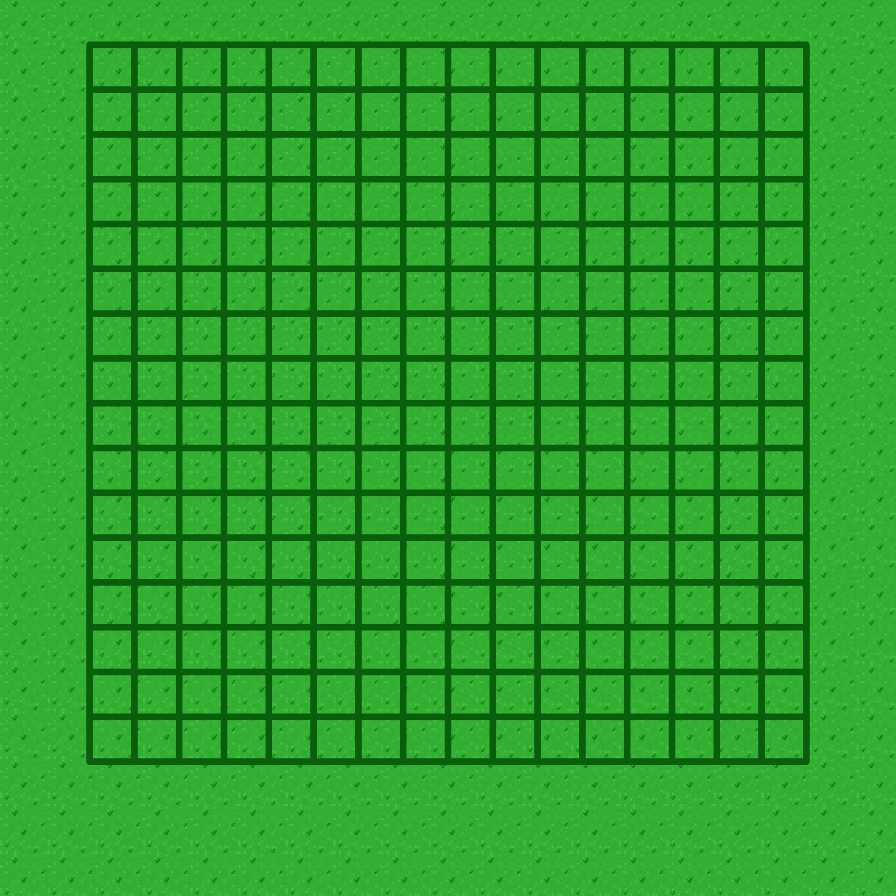
Give the GLSL for this pattern, as a WebGL 1 fragment shader.

```glsl
precision highp float;

uniform vec2 u_resolution;

float hash(vec2 p) {
  vec3 q = fract(vec3(p.xyx) * 0.1031);
  q += dot(q, q.yzx + 33.33);
  return fract((q.x + q.y) * q.z);
}

float segment(vec2 p, vec2 a, vec2 b) {
  vec2 ab = b - a;
  return length(p - a - ab * clamp(dot(p - a, ab) / dot(ab, ab), 0.0, 1.0));
}

// Three short blades leaning to the right
float tuft(vec2 p) {
  float d = segment(p, vec2(-0.1, -0.5), vec2(-0.55, 0.1));
  d = min(d, segment(p, vec2(-0.1, -0.5), vec2(0.2, 0.4)));
  return min(d, segment(p, vec2(0.1, -0.45), vec2(0.65, 0.55))) - 0.12;
}

vec3 grass(vec2 uv, float pixel) {
  const float tileSize = 0.0531;
  vec2 tile = uv / tileSize;

  // Faint mottling and sparse pale specks
  vec2 grain = tile * 17.0;
  vec2 id = mod(floor(grain), 17.0);
  float speck = 1.0 - smoothstep(0.15, 0.65, length(fract(grain) - 0.5));
  vec3 color = vec3(0.20, 0.69, 0.20) + (hash(id + 5.0) - 0.5) * 0.025;
  color += vec3(0.07, 0.06, 0.07) * speck * step(0.9, hash(id + 41.0));

  // Staggered tufts, wrapped across tile edges
  for (int i = 0; i < 5; i++) {
    float n = float(i);
    vec2 jitter = vec2(hash(vec2(n, 3.0)), hash(vec2(n, 8.0))) - 0.5;
    vec2 center = vec2(0.12 + n * 0.4, 0.1 + n * 0.2) + jitter * 0.1;
    vec2 offset = (fract(tile - center + 0.5) - 0.5) * tileSize;
    float size = mix(0.0034, 0.0047, mod(n, 2.0));
    float d = tuft(offset / size) * size;
    float cover = 1.0 - smoothstep(-0.5 * pixel, 0.5 * pixel, d);
    color = mix(color, vec3(0.07, 0.45, 0.07), cover * 0.9);
  }
  return color;
}

// Distance to the lines of a 16 by 16 board, rounded at the outer corners
float boardLines(vec2 uv) {
  vec2 cell = (uv - vec2(0.1, 0.15)) / 0.05;
  vec2 inside = clamp(cell, 0.0, 16.0);
  vec2 toLine = abs(fract(inside + 0.5) - 0.5);
  float d = max(min(toLine.x, toLine.y), length(cell - inside));
  return d * 0.05 - 0.0037;
}

void main() {
  float pixel = 1.0 / min(u_resolution.x, u_resolution.y);
  vec2 uv = gl_FragCoord.xy * pixel;
  vec3 color = grass(uv, pixel);
  float line = 1.0 - smoothstep(-0.5 * pixel, 0.5 * pixel, boardLines(uv));
  color = mix(color, vec3(0.03, 0.37, 0.04), line);
  gl_FragColor = vec4(color, 1.0);
}
```
